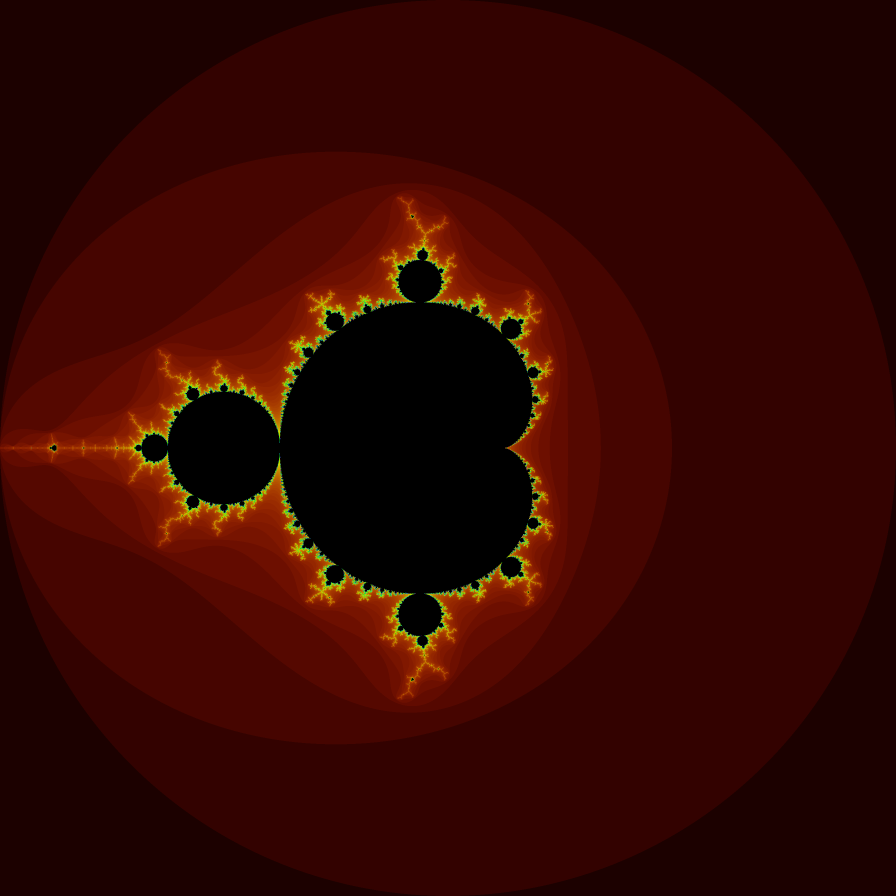
This background is drawn by a three.js fragment shader. Its source:

```glsl
// Draws a Mandelbrot set in black inside dark red bands that glow to gold at its rim.
varying vec2 vUv;

const int MAX_STEPS = 256;         // iterations before a point counts as inside
const int GRID = 3;                // samples per side for smooth edges
const float PLANE_WIDTH = 4.0;     // width of the complex plane on the canvas
const vec2 PLANE_CENTER = vec2(0.0);
const float ESCAPE_RADIUS = 2.0;
const float HUE_CYCLE = 256.0;     // steps for one turn of the hue wheel
const float GLOW_SOFTNESS = 8.0;   // steps needed to reach half brightness
const vec3 INSIDE_COLOR = vec3(0.0);

// Fully saturated colour from hue and brightness
vec3 hueColor(float hue, float brightness) {
  vec3 wheel = abs(fract(hue + vec3(0.0, 2.0, 1.0) / 3.0) * 6.0 - 3.0) - 1.0;
  return brightness * clamp(wheel, 0.0, 1.0);
}

// True in the main cardioid or the large disc on its left
bool inMainBody(vec2 c) {
  float y2 = c.y * c.y;
  float dx = c.x - 0.25;
  float q = dx * dx + y2;
  bool cardioid = q * (q + dx) <= 0.25 * y2;
  bool disc = (c.x + 1.0) * (c.x + 1.0) + y2 <= 0.0625;
  return cardioid || disc;
}

// Number of steps until the orbit of c escapes, or -1 if it stays
float escapeSteps(vec2 c) {
  if (inMainBody(c)) return -1.0;
  vec2 z = vec2(0.0);
  for (int i = 1; i <= MAX_STEPS; i++) {
    z = vec2(z.x * z.x - z.y * z.y, 2.0 * z.x * z.y) + c;
    if (dot(z, z) > ESCAPE_RADIUS * ESCAPE_RADIUS) return float(i);
  }
  return -1.0;
}

vec3 fractalColor(vec2 uv) {
  float steps = escapeSteps(PLANE_CENTER + (uv - 0.5) * PLANE_WIDTH);
  if (steps < 0.0) return INSIDE_COLOR;
  return hueColor(steps / HUE_CYCLE, steps / (steps + GLOW_SOFTNESS));
}

void main() {
  // Average a small grid of samples across the footprint of this fragment
  vec2 footprint = fwidth(vUv);
  vec3 total = vec3(0.0);
  for (int y = 0; y < GRID; y++) {
    for (int x = 0; x < GRID; x++) {
      vec2 offset = (vec2(float(x), float(y)) + 0.5) / float(GRID) - 0.5;
      total += fractalColor(vUv + offset * footprint);
    }
  }
  gl_FragColor = vec4(total / float(GRID * GRID), 1.0);
}
```
